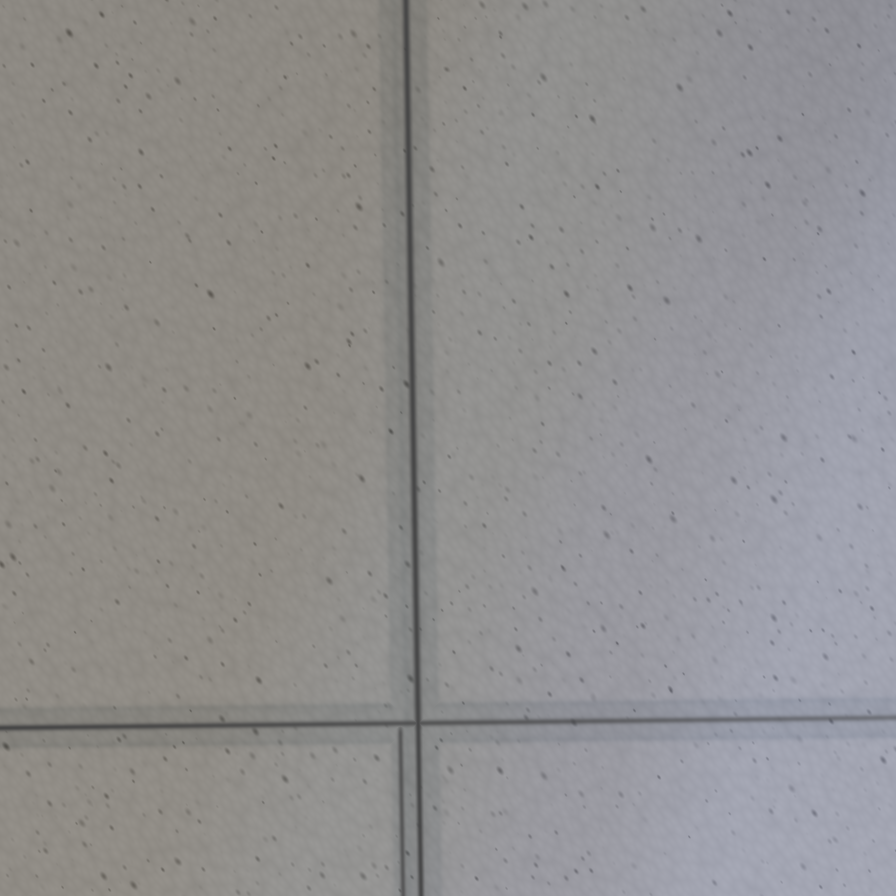
This texture is drawn by a WebGL 2 fragment shader. Its source:

```glsl
#version 300 es
precision highp float;

uniform vec2 u_resolution;
out vec4 fragColor;

#define GROOVE_WIDTH 0.0040
#define BEVEL_WIDTH 0.0215
#define BEVEL_SHADE 0.034
#define EDGE_SHADE 0.034
#define GRAIN_SCALE 120.0
#define GRAIN_AMOUNT 0.030
#define FLECK_SCALE 52.0
#define FLECK_SHADE 0.19

const vec3 WARM = vec3(0.55, 0.535, 0.51);
const vec3 NEUTRAL = vec3(0.565, 0.563, 0.557);
const vec3 COOL = vec3(0.585, 0.585, 0.612);
const vec3 GLOW = vec3(0.62, 0.63, 0.68);
const vec3 GROOVE = vec3(0.26, 0.26, 0.262);
const vec3 BEVEL_TINT = vec3(1.15, 0.95, 0.85);

vec2 hash2(vec2 p) {
    vec3 q = fract(p.xyx * vec3(0.1031, 0.1030, 0.0973));
    q += dot(q, q.yzx + 33.33);
    return fract((q.xx + q.yz) * q.zy);
}

// Distance to the nearest scattered cell point
float cellular(vec2 p) {
    vec2 cell = floor(p);
    float nearest = 2.0;
    for (int j = -1; j <= 1; j++) {
        for (int i = -1; i <= 1; i++) {
            vec2 neighbour = cell + vec2(i, j);
            nearest = min(nearest, length(neighbour + hash2(neighbour) - p));
        }
    }
    return nearest;
}

// Small oval flecks, most of them faint, one per cell at most
float flecks(vec2 p) {
    vec2 cell = floor(p);
    vec2 place = 0.25 + 0.5 * hash2(cell);
    vec2 kind = hash2(cell + 71.0);
    float radius = mix(0.08, 0.16, kind.x);
    float d = length(p - cell - place);
    return (1.0 - smoothstep(0.0, radius * 1.5, d)) * pow(kind.y, 6.0);
}

float softLine(float d, float width) {
    float w = max(width, 0.7 / u_resolution.y);
    return exp(-d * d / (w * w)) * width / w;
}

float waves(vec2 p) {
    return sin(p.x * 7.0 + 2.0 * sin(p.y * 5.0)) * 0.6
         + sin(p.y * 13.0 - p.x * 9.0 + 1.7) * 0.4;
}

// Uneven light, warm at the left and blue at the lower right
vec3 surfaceColour(vec2 uv) {
    float t = uv.x + 0.3 * (0.5 - uv.y) + 0.02 * waves(uv);
    vec3 c = mix(WARM, NEUTRAL, smoothstep(0.30, 0.52, t));
    c = mix(c, COOL, smoothstep(0.52, 0.76, t));
    c = mix(c, GLOW, smoothstep(0.74, 0.98, t));
    float cornerShade = smoothstep(0.6, 1.0, uv.x) * smoothstep(0.4, 1.0, uv.y);
    return c * (1.025 - 0.03 * uv.y - 0.06 * cornerShade);
}

void main() {
    vec2 uv = gl_FragCoord.xy / u_resolution;
    vec3 colour = surfaceColour(uv);

    // Grain and flecks drawn out along a falling diagonal
    vec2 slanted = mat2(0.6, 0.8, -0.8, 0.6) * uv;
    slanted.x *= 0.55;
    float grain = cellular(slanted * GRAIN_SCALE) - 0.5;
    grain += 0.5 * (cellular(slanted * GRAIN_SCALE * 0.45 + 9.0) - 0.5);
    colour -= GRAIN_AMOUNT * grain;
    float marks = flecks(slanted * FLECK_SCALE)
                + 0.8 * flecks(slanted * FLECK_SCALE * 1.4 + 17.0);
    colour -= FLECK_SHADE * marks;

    // Offsets from the two slightly tilted seams
    vec2 seam = vec2(0.470 - 0.017 * uv.y, 0.1875 + 0.0115 * uv.x);
    vec2 offset = uv - seam;
    vec2 bevel = vec2(BEVEL_WIDTH + (offset.x < 0.0 ? 0.007 : 0.0), BEVEL_WIDTH - 0.001);
    vec2 gap = abs(offset) - bevel;
    float edge = min(gap.x, gap.y);

    // Recessed borders round each panel, softly shaded
    float border = 1.0 - smoothstep(-0.007, 0.004, edge);
    float streak = softLine(offset.x + 0.013, 0.004);
    float rim = softLine(edge, 0.0040) * (gap.x < gap.y ? 0.7 : 1.0);
    colour -= BEVEL_TINT * (BEVEL_SHADE * border + EDGE_SHADE * rim + 0.02 * streak);

    // Grooves: the upright one splits in two below the crossing
    float below = 1.0 - smoothstep(-0.012, 0.004, offset.y);
    float upright = softLine(offset.x, GROOVE_WIDTH * mix(1.0, 0.85, below));
    float twin = 0.7 * below * softLine(offset.x + 0.020, GROOVE_WIDTH * 0.75);
    float level = softLine(offset.y, GROOVE_WIDTH * 0.85) * mix(0.95, 0.45, uv.x);
    float groove = max(max(upright * 0.92, twin), level);
    float halo = 0.10 * softLine(offset.x, GROOVE_WIDTH * 2.2);
    colour = mix(colour, GROOVE, max(groove, halo));

    fragColor = vec4(clamp(colour, 0.0, 1.0), 1.0);
}
```
